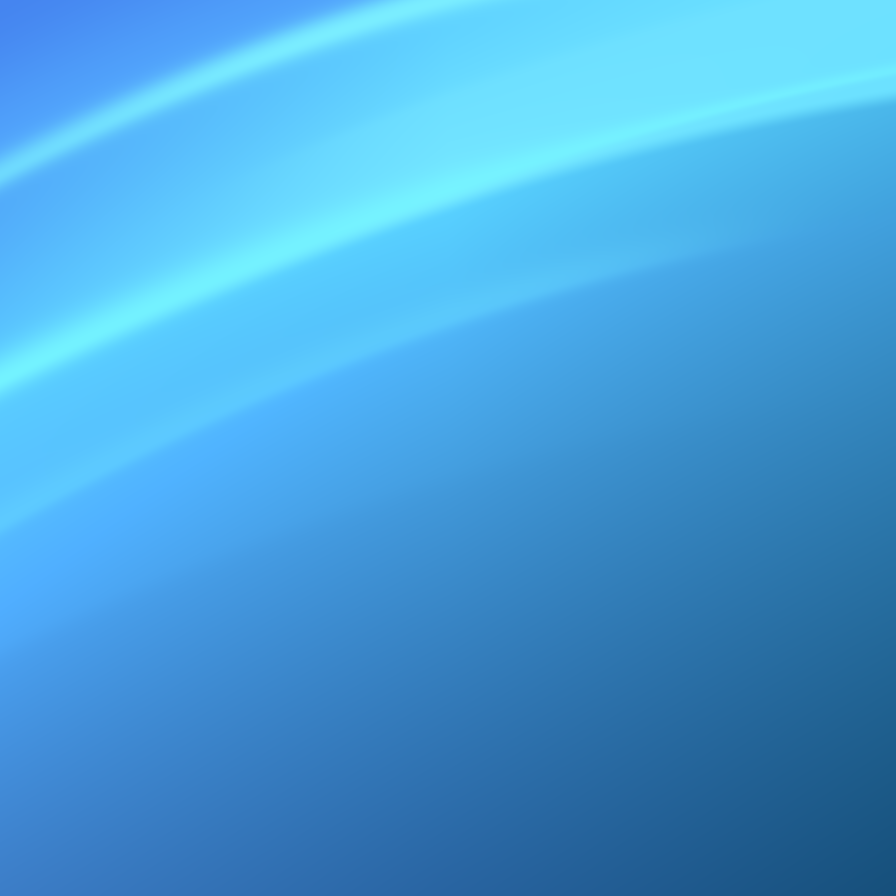
Reproduce this background procedurally as a three.js fragment shader.

```glsl
// Soft blue backdrop with luminous arcs sweeping up from left to right.
#define CREST_ARC vec3(0.573, 0.502, -0.156)
#define RIM_ARC vec3(0.560, 0.505, -0.175)
#define LOWER_ARC vec3(0.414, 0.569, -0.222)
#define UPPER_ARC vec3(0.805, 0.524, -0.264)
#define VEIL_ARC vec3(0.665, 0.530, -0.170)
#define FAINT_ARC vec3(0.284, 0.490, -0.200)
#define GLOW_COLOR vec3(0.47, 0.98, 1.00)
#define BAND_COLOR vec3(0.48, 0.93, 1.00)

varying vec2 vUv;

// Height of a parabolic arc: start, slope and bend
float arcHeight(vec3 arc, float x) {
  return arc.x + x * (arc.y + x * arc.z);
}

// Bell-shaped glow with separate widths below and above its centre
float glow(float d, float below, float above) {
  float t = d / (d < 0.0 ? below : above);
  return exp(-t * t);
}

// Colour blend across three stops at 0, 0.5 and 1
vec3 threeStops(vec3 a, vec3 b, vec3 c, float t) {
  return t < 0.5 ? mix(a, b, t * 2.0) : mix(b, c, t * 2.0 - 1.0);
}

// Deep field below the lower arc
vec3 deepField(vec2 p, float lowerY) {
  float v = clamp(p.y / lowerY, 0.0, 1.0);
  v *= 0.7 + 0.3 * v;
  vec3 bottom = threeStops(vec3(0.235, 0.49, 0.78), vec3(0.157, 0.39, 0.63),
                           vec3(0.086, 0.31, 0.48), p.x);
  vec3 top = threeStops(vec3(0.33, 0.73, 1.06), vec3(0.31, 0.715, 0.98),
                        vec3(0.255, 0.63, 0.87), p.x);
  return mix(bottom, top, v);
}

// Pale band between the lower arc and the rim
vec3 middleBand(float x, float v) {
  vec3 bottom = threeStops(vec3(0.34, 0.745, 1.0), vec3(0.32, 0.74, 0.97),
                           vec3(0.25, 0.63, 0.865), x);
  vec3 top = threeStops(vec3(0.35, 0.80, 1.0), vec3(0.34, 0.815, 1.0),
                        vec3(0.29, 0.72, 0.92), x);
  return mix(bottom, top, clamp(v, 0.0, 1.0));
}

// Bright sheet above the rim, cooling with height
vec3 upperSheet(float x, float height) {
  vec3 nearRim = threeStops(vec3(0.35, 0.78, 1.0), vec3(0.45, 0.90, 1.0),
                            vec3(0.42, 0.88, 1.0), x);
  vec3 far = threeStops(vec3(0.32, 0.67, 0.98), vec3(0.37, 0.82, 1.0),
                        vec3(0.41, 0.88, 1.0), x);
  return mix(nearRim, far, smoothstep(0.0, 0.22, height));
}

void main() {
  float x = vUv.x;
  float lowerY = arcHeight(LOWER_ARC, x);
  float rimY = arcHeight(RIM_ARC, x);
  float lowerD = vUv.y - lowerY;
  float rimD = vUv.y - rimY;
  float crestD = vUv.y - arcHeight(CREST_ARC, x);
  float upperD = vUv.y - arcHeight(UPPER_ARC, x);
  float veilD = vUv.y - arcHeight(VEIL_ARC, x);
  float faintD = vUv.y - arcHeight(FAINT_ARC, x);

  // Stacked fields
  vec3 color = deepField(vUv, lowerY);
  color += vec3(0.01, 0.02, 0.02) * glow(faintD, 0.02, 0.12) * (1.0 - x);
  vec3 band = middleBand(x, lowerD / (rimY - lowerY));
  color = mix(color, band, smoothstep(-0.012, 0.012, lowerD));
  vec3 sheet = upperSheet(x, crestD);
  color = mix(color, sheet, smoothstep(-0.010, 0.012, rimD));

  // Broad veil ending along a faint edge
  float veil = smoothstep(0.2, 0.5, x) * glow(veilD, 0.08, 0.012);
  color = mix(color, vec3(0.45, 0.89, 1.0), 0.45 * veil);

  // Blue corner beyond the upper arc
  float corner = smoothstep(0.0, 0.2, upperD);
  vec3 cornerColor = mix(vec3(0.32, 0.65, 0.99), vec3(0.27, 0.52, 0.94), corner);
  color = mix(color, cornerColor, smoothstep(-0.005, 0.03, upperD));

  // Luminous arcs
  float lowerGlow = glow(lowerD, 0.012, 0.03) * (1.0 - smoothstep(0.55, 0.95, x));
  color = mix(color, vec3(0.39, 0.84, 1.0), 0.5 * lowerGlow);
  float crestWidth = mix(0.024, 0.007, smoothstep(0.2, 0.9, x));
  float crestGlow = glow(crestD - 0.002, crestWidth * 0.75, crestWidth * 1.3);
  color = mix(color, GLOW_COLOR, mix(0.85, 0.45, x) * crestGlow);
  float upperGlow = glow(upperD, 0.016, 0.022);
  color = mix(color, BAND_COLOR, mix(0.7, 1.0, smoothstep(0.0, 0.4, x)) * upperGlow);

  gl_FragColor = vec4(clamp(color, 0.0, 1.0), 1.0);
}
```
